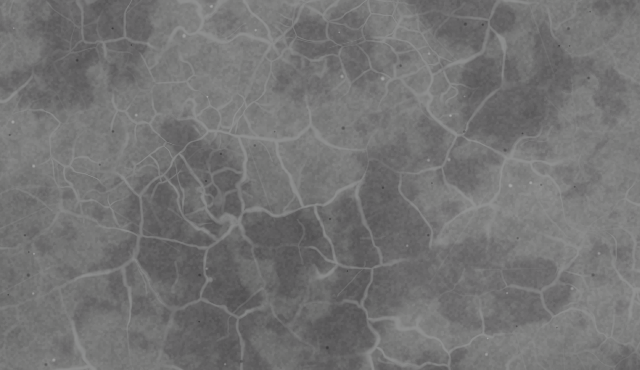
Reproduce this texture procedurally as a WebGL 2 fragment shader.

```glsl
#version 300 es
precision highp float;
// Weathered grey concrete: dark mottled stains under a web of pale hairline cracks.
uniform vec2 u_resolution;
out vec4 fragColor;

const vec3 BASE = vec3(0.474, 0.475, 0.473);
const vec3 STAIN = vec3(0.372, 0.368, 0.372);
const vec3 VEIN = vec3(0.572, 0.575, 0.574);

vec2 hash2(vec2 p) {
  vec3 q = fract(p.xyx * vec3(0.1031, 0.1030, 0.0973));
  q += dot(q, q.yzx + 33.33);
  return fract((q.xx + q.yz) * q.zy);
}

mat2 rotation(float a) {
  return mat2(cos(a), sin(a), -sin(a), cos(a));
}

// Smooth cellular noise: random values blended around jittered points.
float cellNoise(vec2 p) {
  vec2 cell = floor(p), f = p - cell;
  float sum = 0.0, total = 0.0;
  for (int y = -1; y <= 1; y++)
    for (int x = -1; x <= 1; x++) {
      vec2 o = vec2(x, y);
      vec2 d = o + 0.15 + 0.7 * hash2(cell + o) - f;
      float w = exp(-7.0 * dot(d, d));
      sum += w * hash2(cell + o + 71.7).x;
      total += w;
    }
  return sum / total;
}

float fractalNoise(vec2 p, int octaves) {
  float sum = 0.0, total = 0.0, amp = 1.0;
  for (int i = 0; i < octaves; i++) {
    sum += amp * cellNoise(p);
    total += amp;
    amp *= 0.55;
    p = rotation(0.7) * p * 2.03 + 17.3;
  }
  return sum / total;
}

// Cellular plates: x = distance to the nearest border, y = random value of the plate.
vec2 plates(vec2 p, float scale) {
  p *= scale;
  vec2 cell = floor(p), f = p - cell, nearest = vec2(0.0), id = vec2(0.0);
  float best = 9.0, border = 9.0;
  for (int y = -1; y <= 1; y++)
    for (int x = -1; x <= 1; x++) {
      vec2 o = vec2(x, y), d = o + hash2(cell + o) - f;
      if (dot(d, d) < best) { best = dot(d, d); nearest = d; id = o; }
    }
  for (int y = -2; y <= 2; y++)
    for (int x = -2; x <= 2; x++) {
      vec2 o = id + vec2(x, y), d = o + hash2(cell + o) - f, gap = d - nearest;
      if (dot(gap, gap) > 1e-5)
        border = min(border, dot(0.5 * (d + nearest), normalize(gap)));
    }
  return vec2(border / scale, hash2(cell + id + 5.3).x);
}

float softLine(float dist, float width, float aa) {
  return 1.0 - smoothstep(0.15 * width, width + 0.5 * aa, dist);
}

// Short random strokes, one per grid cell, present with the given chance.
float strokes(vec2 p, float scale, float chance, float width, float aa) {
  vec2 cell = floor(p * scale);
  float ink = 0.0;
  for (int y = -1; y <= 1; y++)
    for (int x = -1; x <= 1; x++) {
      vec2 id = cell + vec2(x, y), r = hash2(id + 13.1), s = hash2(id + 47.9);
      vec2 d = rotation(-3.14 * s.x) * (p - (id + r) / scale);
      d.x = max(abs(d.x) - (0.2 + 0.4 * r.x) / scale, 0.0);
      ink = max(ink, softLine(length(d), width, aa) * step(s.y, chance));
    }
  return ink;
}

// Small round flecks of varied size.
float flecks(vec2 p, float scale, float chance, float radius, float aa) {
  vec2 cell = floor(p * scale), r = hash2(cell + 3.7), s = hash2(cell + 91.3);
  float d = length(p - (cell + 0.25 + 0.5 * r) / scale);
  return softLine(d, radius * (0.5 + s.x), aa) * step(s.y, chance);
}

void main() {
  vec2 p = gl_FragCoord.xy / u_resolution.y;
  float aa = 1.0 / u_resolution.y;

  // Bent coordinates keep the cracks from running straight.
  vec2 bend = vec2(cellNoise(p * 8.0), cellNoise(p * 8.0 + 31.0)) - 0.5;
  vec2 ripple = vec2(cellNoise(p * 30.0 + 9.0), cellNoise(p * 30.0 + 53.0)) - 0.5;
  vec2 q = p + 0.07 * bend + 0.012 * ripple;
  vec2 coarse = plates(q + 4.0, 6.0);
  vec2 fine = plates(q + 11.0, 12.5);

  // Stains, partly bounded by the plates.
  float mottle = fractalNoise(p * 20.0 + 7.0, 4);
  float streak = cellNoise(rotation(-0.75) * p * vec2(14.0, 75.0));
  float cloud = fractalNoise(p * 3.4 + 2.6, 5) + 0.07 * (coarse.y - 0.5);
  float stain = smoothstep(0.47, 0.70, cloud + 0.40 * (mottle - 0.5) + 0.08 * (streak - 0.5));

  // Broad tone, surface mottling and grain.
  float tone = 0.075 * (cellNoise(p * 1.8 + 21.0) - 0.5) + 0.07 * (mottle - 0.5);
  tone += 0.025 * (streak - 0.5) + 0.045 * (cellNoise(p * 140.0) - 0.5);
  vec3 color = mix(BASE, STAIN, 0.92 * stain) + tone;

  // Cracks fade in and out; the fine web gathers in places.
  float fade = cellNoise(p * 6.0 + 63.0);
  float web = cellNoise(p * 2.6 + 37.0) + 0.14 * (p.x - p.y - 0.4);
  float width = mix(0.0040, 0.0085, cellNoise(p * 12.0 + 81.0));
  float crack = softLine(coarse.x, width, aa) * mix(0.25, 1.0, smoothstep(0.2, 0.65, fade));
  float hair = softLine(fine.x, 0.75 * width, aa) * smoothstep(0.35, 0.75, web);
  hair *= mix(0.3, 1.0, smoothstep(0.3, 0.6, cellNoise(p * 11.0 + 15.0)));
  float stray = 0.5 * strokes(q, 7.0, 0.4, 0.0040, aa);
  float scratch = 0.3 * strokes(p + 5.0, 4.0, 0.4, 0.0022, aa);
  float lines = max(max(crack, 0.85 * hair), max(stray, scratch));
  float halo = exp(-coarse.x * 75.0) * fade;
  color += 0.022 * halo;
  color = mix(color, VEIN, lines * mix(0.75, 0.5, stain));

  // Pale chips and dark pits.
  color += 0.14 * flecks(p, 17.0, 0.05, 0.0045, aa);
  color -= 0.13 * flecks(p + 8.0, 21.0, 0.06, 0.0040, aa);
  fragColor = vec4(clamp(color, 0.0, 1.0), 1.0);
}
```
